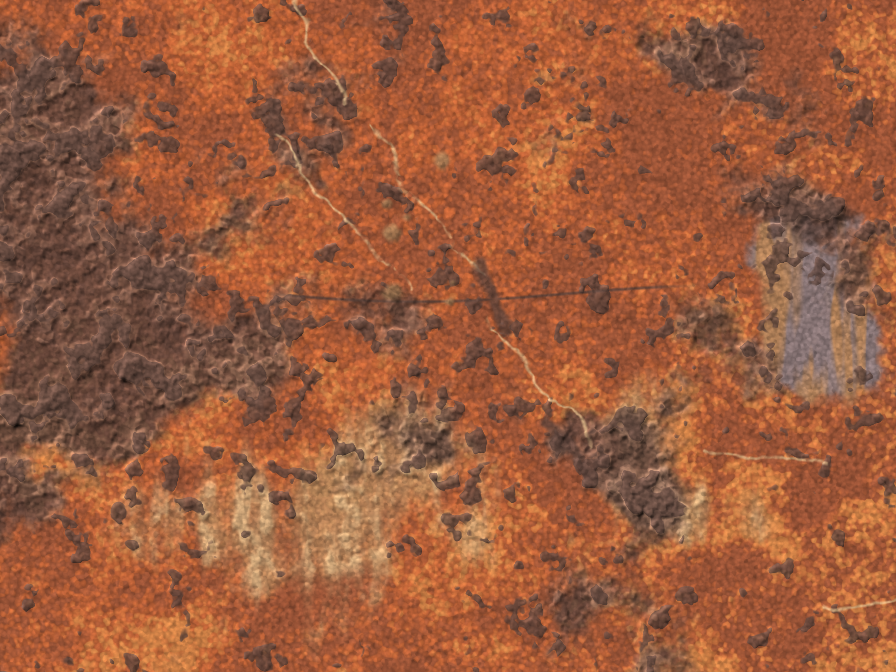
A WebGL 2 fragment shader for this texture:

```glsl
#version 300 es
precision highp float;
// Weathered iron sheet: grainy orange rust, dark flaking crust, ochre stains,
// a worn steel patch and thin scratches. Soft cellular noise, summed in octaves,
// breaks up broad elliptical regions; height differences light the crust.
uniform vec2 u_resolution;
out vec4 fragColor;

const vec3 RUST = vec3(0.59, 0.32, 0.21);
const vec3 ORANGE = vec3(0.74, 0.38, 0.21);
const vec3 GLOW = vec3(0.82, 0.53, 0.29);
const vec3 OCHRE = vec3(0.69, 0.52, 0.36);
const vec3 CREAM = vec3(0.83, 0.69, 0.51);
const vec3 UMBER = vec3(0.52, 0.39, 0.33);
const vec3 CHAR = vec3(0.34, 0.25, 0.22);
const vec3 STEEL = vec3(0.51, 0.47, 0.49);
const float GRAIN_SCALE = 135.0;
const float GRAIN_CONTRAST = 0.42;
const float RELIEF = 1.5;
const vec2 LIGHT_STEP = vec2(-0.0025, 0.0035);

// Regions: centre xy, radius zw.
const vec4 CRUST[7] = vec4[7](
  vec4(0.03, 0.82, 0.20, 0.20), vec4(0.20, 0.47, 0.27, 0.17),
  vec4(0.02, 0.30, 0.15, 0.20), vec4(0.52, 0.31, 0.15, 0.11),
  vec4(0.83, 0.10, 0.07, 0.13), vec4(0.86, 0.33, 0.11, 0.07),
  vec4(1.22, 0.67, 0.10, 0.06));
const vec4 STAINS[5] = vec4[5](
  vec4(0.28, 0.22, 0.20, 0.10), vec4(0.47, 0.13, 0.13, 0.20),
  vec4(0.62, 0.32, 0.16, 0.12), vec4(1.02, 0.25, 0.15, 0.05),
  vec4(0.94, 0.38, 0.05, 0.14));
// Pale scratches: start xy, end zw.
const vec4 SCRATCHES[6] = vec4[6](
  vec4(0.44, 1.00, 0.51, 0.85), vec4(0.55, 0.81, 0.71, 0.59),
  vec4(0.73, 0.53, 0.88, 0.33), vec4(0.41, 0.80, 0.60, 0.57),
  vec4(1.05, 0.325, 1.24, 0.315), vec4(1.22, 0.095, 1.34, 0.105));

vec3 hash3(vec2 c) {
  vec3 q = fract(c.xyx * vec3(0.1031, 0.1030, 0.0973));
  q += dot(q, q.yxz + 33.33);
  return fract((q.xxy + q.yzz) * q.zyx);
}

// Cellular noise: x = nearest distance, y = softly blended cell values.
vec2 cells(vec2 p) {
  vec2 base = floor(p);
  float nearest = 4.0, sum = 0.0, weight = 0.0001;
  for (int j = -1; j <= 1; j++)
    for (int i = -1; i <= 1; i++) {
      vec2 cell = base + vec2(i, j);
      vec3 h = hash3(cell + 80.0);
      vec2 d = cell + h.xy - p;
      float d2 = dot(d, d), w = exp(-6.0 * d2);
      nearest = min(nearest, d2);
      sum += w * h.z;
      weight += w;
    }
  return vec2(sqrt(nearest), sum / weight);
}

float clouds(vec2 p, int octaves) {
  float sum = 0.0, total = 0.0, amp = 1.0;
  for (int i = 0; i < octaves; i++) {
    sum += amp * cells(p).y;
    total += amp;
    amp *= 0.58;
    p = mat2(1.6, 1.2, -1.2, 1.6) * p + 7.3;
  }
  return 0.5 + 1.6 * (sum / total - 0.5);
}

float region(vec2 p, vec4 r) {
  vec2 d = (p - r.xy) / r.zw;
  return exp(-dot(d, d));
}

float segment(vec2 p, vec2 a, vec2 b) {
  vec2 pa = p - a, ba = b - a;
  return length(pa - ba * clamp(dot(pa, ba) / dot(ba, ba), 0.0, 1.0));
}

float stroke(float dist, float width) {
  float aa = 0.8 / u_resolution.y;
  return 1.0 - smoothstep(width * 0.4 - aa, width + aa, dist);
}

void main() {
  vec2 p = gl_FragCoord.xy / u_resolution.y;
  float broad = clouds(p * 5.0 + 3.0, 5);
  float patchy = clouds(p * 9.0 + 31.0, 5);
  float height = clouds(p * 30.0, 3);
  float slope = height - clouds(p + LIGHT_STEP == p ? p : (p + LIGHT_STEP) * 30.0, 3);
  vec2 grain = cells(p * GRAIN_SCALE);
  float fine = cells(p * GRAIN_SCALE * 1.5 + 50.0).y;
  vec2 ragged = p + 0.035 * (vec2(broad, patchy) - 0.5) + 0.006 * (height - 0.5);
  float lower = 1.0 - smoothstep(0.25, 0.65, p.y);

  // Rust ground, duller to the upper right, glowing flecks lower down
  float warmth = 0.55 + 1.1 * (patchy - 0.5) + 0.7 * (grain.y - 0.5)
    - 0.28 * smoothstep(0.6, 1.4, p.x) + 0.12 * lower;
  vec3 color = mix(RUST, ORANGE, smoothstep(0.15, 0.8, warmth));
  float fleck = patchy * 0.6 + grain.y * 0.35 + 0.12 * lower;
  color = mix(color, GLOW, 0.8 * smoothstep(0.56, 0.82, fleck));

  // Ochre stains with runs drawn downwards
  float stain = 0.0, crust = 0.0;
  for (int i = 0; i < 5; i++) stain += region(ragged, STAINS[i]);
  float runs = clouds(p * vec2(24.0, 4.0) + 11.0, 3);
  float ochre = smoothstep(0.62, 1.02, 0.5 * min(stain, 1.2) + 0.4 * patchy + 0.35 * runs);
  color = mix(color, OCHRE, 0.8 * ochre);
  color = mix(color, CREAM, 0.7 * ochre * smoothstep(0.5, 0.78, 0.5 * height + 0.5 * runs));

  // Worn steel with a torn outline
  vec2 box = abs(ragged - vec2(1.235, 0.53)) - vec2(0.085, 0.11);
  float steel = 1.0 - smoothstep(-0.02, 0.025, max(box.x, box.y) + 0.12 * (patchy - 0.5));
  color = mix(color, mix(STEEL, OCHRE, smoothstep(0.4, 0.75, runs)), 0.85 * steel);

  // Dark crust and scattered raised flakes
  for (int i = 0; i < 7; i++) crust += region(ragged, CRUST[i]);
  crust = min(crust, 1.0);
  float scab = smoothstep(0.68, 0.9, 0.7 * broad + 0.3 * patchy + 0.45 * crust);
  color = mix(color, mix(CHAR, UMBER, smoothstep(0.3, 0.65, height)), 0.85 * scab);
  float flake = smoothstep(0.8, 0.89, height + 0.2 * crust + 0.3 * (broad - 0.5));
  color = mix(color, CHAR, 0.8 * flake);
  float relief = slope * (0.2 + 0.7 * max(scab, flake) + 0.25 * ochre);

  // Pale broken scratches, a dark bowed line and gouges
  vec2 bent = p + 0.008 * vec2(sin(p.y * 63.0) + sin(p.y * 27.0 + 1.0), 0.3 * sin(p.x * 41.0));
  bent += 0.008 * (height - 0.5);
  float pale = 0.0;
  for (int i = 0; i < 6; i++)
    pale = max(pale, stroke(segment(bent, SCRATCHES[i].xy, SCRATCHES[i].zw), 0.0032));
  color = mix(color, CREAM, 0.75 * pale * smoothstep(0.25, 0.6, patchy + 0.3 * grain.y));
  float bow = abs(p.y - 0.563 + 0.012 * cos((p.x - 0.62) * 7.0));
  float span = smoothstep(0.38, 0.46, p.x) * (1.0 - smoothstep(0.95, 1.06, p.x));
  float gouge = min(segment(ragged, vec2(0.71, 0.61), vec2(0.755, 0.51)),
                    segment(ragged, vec2(0.81, 0.37), vec2(0.88, 0.28)));
  float dark = max(0.8 * span * stroke(bow, 0.0028), 0.75 * stroke(gouge, 0.014));
  color = mix(color, CHAR, dark);

  // Small ochre lumps
  for (int i = 0; i < 7; i++) {
    vec3 h = hash3(vec2(i, 17));
    vec2 d = p - vec2(0.5, 0.52) - h.xy * vec2(0.18, 0.35);
    float size = 0.006 + 0.008 * h.z;
    float lump = stroke(length(d) + 0.012 * (height - 0.5), size * 1.3);
    color = mix(color, OCHRE * (0.85 + 0.25 * dot(d, vec2(-0.6, 0.8)) / size), 0.85 * lump);
  }

  // Fine pitted grain and crust lighting
  float pits = 0.6 * (fine - 0.5) + 0.5 * (0.45 - grain.x);
  color *= 1.0 + GRAIN_CONTRAST * pits + RELIEF * relief;
  fragColor = vec4(clamp(color, 0.0, 1.0), 1.0);
}
```
